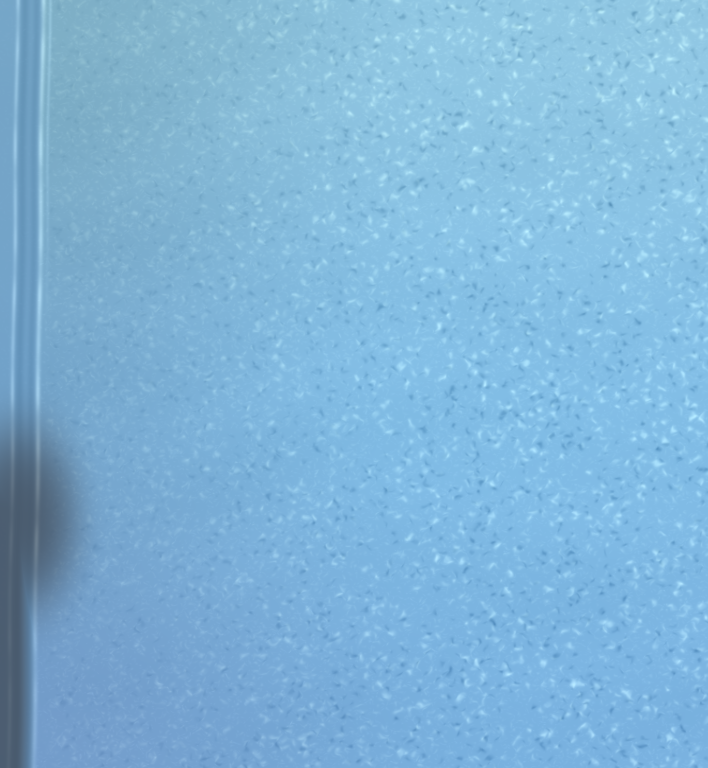
Give the GLSL for this texture, as a Shadertoy shader.

```glsl
// Pale blue metallic paint: a soft diagonal gradient strewn with bright and dark
// cellular flakes that grow coarser to the right. Two thin vertical ridges
// run along the left edge, where a blurred shadow falls over them.

vec3 hash3(vec2 p) {
    vec3 q = fract(p.xyx * vec3(0.1031, 0.1030, 0.0973));
    q += dot(q, q.yxz + 33.33);
    return fract((q.xxy + q.yzz) * q.zyx);
}

// Cheap layered sines, about -1 to 1, for slow unevenness
float waves(vec2 p) {
    float a = sin(p.x + 1.7 * sin(p.y * 0.8));
    float b = sin(p.y * 1.3 - p.x * 0.6 + 1.4 * sin(p.x * 1.1));
    return 0.5 * (a + b);
}

// Sum of small soft ellipses, at most one per jittered cell
float flakes(vec2 p, float share, float seed) {
    vec2 cell = floor(p);
    float sum = 0.0;
    for (int j = -1; j <= 1; j++) {
        for (int i = -1; i <= 1; i++) {
            vec2 id = cell + vec2(i, j);
            vec3 place = hash3(id + seed);
            vec3 look = hash3(id + seed + 71.3);
            float clump = share * (1.0 + 0.6 * waves(id * 0.37 + seed));
            float angle = (look.x - 0.5) * 2.6;
            vec2 d = p - id - place.xy;
            d = mat2(cos(angle), -sin(angle), sin(angle), cos(angle)) * d;
            d /= vec2(0.25 + 0.27 * look.y, 0.17 + 0.12 * look.z);
            float present = step(place.z, clump);
            sum += present * (0.35 + 0.65 * look.z * look.z) * exp(-dot(d, d));
        }
    }
    return sum;
}

// Soft vertical line at the given distance
float ridge(float d, float width) {
    return exp(-d * d / (width * width));
}

void mainImage(out vec4 fragColor, in vec2 fragCoord) {
    vec2 uv = fragCoord / iResolution.y;
    float across = fragCoord.x / iResolution.x;

    // Broad light: greyer on the left, paler and greener at the top
    vec3 low = mix(vec3(0.45, 0.61, 0.79), vec3(0.48, 0.70, 0.88), smoothstep(0.0, 0.75, across));
    vec3 middle = mix(vec3(0.46, 0.65, 0.80), vec3(0.51, 0.745, 0.905), smoothstep(0.0, 0.6, across));
    vec3 high = mix(vec3(0.49, 0.68, 0.77), vec3(0.57, 0.785, 0.895), smoothstep(0.0, 0.65, across));
    vec3 color = mix(low, middle, smoothstep(0.0, 0.5, uv.y));
    color = mix(color, high, smoothstep(0.4, 1.0, uv.y));
    color += 0.007 * waves(uv * vec2(9.0, 26.0));

    // Metallic flakes, with warped positions for ragged outlines
    vec2 p = uv + 0.0016 * vec2(waves(uv * 310.0), waves(uv.yx * 270.0 + 4.0));
    float coarse = smoothstep(0.02, 0.75, across);
    float panel = smoothstep(0.05, 0.075, uv.x);
    float bright = flakes(p * 92.0, 0.32, 3.0) * mix(0.3, 1.0, coarse);
    float fine = flakes(p * 165.0, 0.42, 19.0) * mix(0.55, 0.5, coarse);
    float dark = flakes(p * 105.0, 0.24, 47.0) * mix(0.3, 1.0, coarse);
    float grain = flakes(p * vec2(210.0, 250.0), 0.5, 83.0) - 0.25;
    color += panel * vec3(0.17, 0.155, 0.10) * (bright + 0.5 * fine);
    color -= panel * vec3(0.13, 0.125, 0.11) * dark;
    color += 0.022 * grain;

    // Edge strip with two leaning ridges and the grooves beside them
    float lean = 0.012 * uv.y + 0.0008 * sin(uv.y * 21.0);
    float outer = uv.x - 0.011 - lean;
    float inner = uv.x - 0.044 - lean;
    float strip = 1.0 - smoothstep(-0.006, 0.004, inner);
    color = mix(color, vec3(0.44, 0.63, 0.79), 0.6 * strip);
    color -= 0.06 * ridge(outer - 0.009, 0.006) + 0.05 * ridge(inner + 0.009, 0.005);

    // Blurred shadow: a round blot, then a dark strip down to the corner
    vec2 blot = (uv - vec2(0.025, 0.325)) / vec2(0.077, 0.125);
    float shadow = 0.85 * exp(-dot(blot, blot) * dot(blot, blot) * 0.7 - 0.4 * dot(blot, blot));
    float below = 1.0 - smoothstep(0.33, 0.5, uv.y);
    shadow = max(shadow, 0.85 * below * (1.0 - smoothstep(-0.024, 0.004, inner)));
    color = mix(color, vec3(0.27, 0.32, 0.38), shadow);

    // Ridge highlights catch light even inside the shadow
    float glint = 0.75 + 0.25 * waves(vec2(3.0, uv.y * 75.0));
    float lit = mix(0.55, 1.0, smoothstep(0.25, 0.55, uv.y));
    color += vec3(0.19, 0.18, 0.15) * lit * glint * ridge(inner, 0.0032);
    color += vec3(0.15, 0.14, 0.12) * lit * lit * glint * ridge(outer, 0.0028);
    color += 0.07 * lit * smoothstep(0.5, 0.95, uv.y) * ridge(inner - 0.009, 0.0022);

    fragColor = vec4(clamp(color, 0.0, 1.0), 1.0);
}
```
